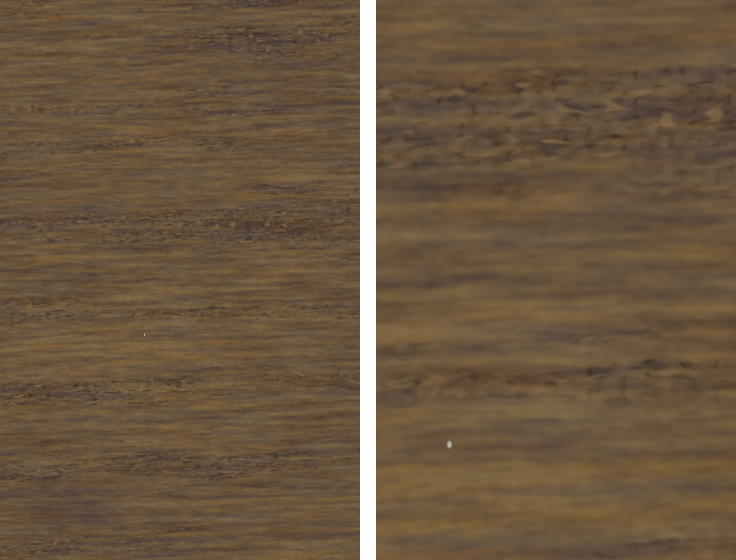
Left: the whole. Right: its middle third, enlarged.
This texture is drawn by a WebGL 2 fragment shader. Its source:

```glsl
#version 300 es
precision highp float;
// Brown open-pored wood with nearly level grain. Stretched gradient noise gives
// the fibres; ragged tilted growth bands gather dark pores and pale flecks.
// Lengths are fractions of the canvas height.

#define BAND_TILT 0.062
#define GRAIN_TILT 0.025
#define BAND_FREQ vec2(1.6, 14.0)
#define FIBRE_FREQ vec2(5.0, 92.0)
#define PORE_FREQ vec2(62.0, 190.0)
#define FIBRE_CONTRAST 0.74
#define PORE_DEPTH 0.66
#define FLECK_GAIN 0.62
#define UMBER vec3(0.350, 0.280, 0.230)
#define GOLD vec3(0.455, 0.366, 0.247)
#define PORE_COLOUR vec3(0.260, 0.215, 0.190)
#define FLECK_COLOUR vec3(0.540, 0.440, 0.290)

uniform vec2 u_resolution;
out vec4 fragColor;

// Unit gradient at a lattice point, from an integer hash
vec2 gradientAt(ivec2 cell) {
    uint h = uint(cell.x) * 1597334677u ^ uint(cell.y) * 3812015801u;
    h = (h ^ (h >> 15u)) * 2246822519u;
    h = (h ^ (h >> 13u)) * 3266489917u;
    h ^= h >> 16u;
    float angle = float(h & 65535u) * 6.28319 / 65536.0;
    return vec2(cos(angle), sin(angle));
}

// Gradient noise, about -0.7 to 0.7
float noise(vec2 p) {
    vec2 base = floor(p);
    vec2 f = p - base;
    ivec2 c = ivec2(base);
    vec2 w = f * f * f * (f * (f * 6.0 - 15.0) + 10.0);
    float a = dot(gradientAt(c), f);
    float b = dot(gradientAt(c + ivec2(1, 0)), f - vec2(1.0, 0.0));
    float d = dot(gradientAt(c + ivec2(0, 1)), f - vec2(0.0, 1.0));
    float e = dot(gradientAt(c + ivec2(1, 1)), f - vec2(1.0, 1.0));
    return mix(mix(a, b, w.x), mix(d, e, w.x), w.y);
}

// Fibre layers, each finer and shorter than the last
float fibres(vec2 p) {
    float sum = 0.0;
    float gain = 1.0;
    vec2 freq = FIBRE_FREQ;
    for (int i = 0; i < 3; i++) {
        sum += gain * noise(p * freq + 37.3 * float(i));
        freq *= vec2(2.7, 1.5);
        gain *= 0.90;
    }
    return sum;
}

// Growth bands broken into ragged strands, 0 to 1
float growthBand(vec2 p) {
    float n = noise(p * BAND_FREQ + vec2(4.7, 21.4));
    n += 0.65 * noise(p * BAND_FREQ * vec2(2.0, 2.7) + 61.0);
    n += 0.40 * noise(p * vec2(9.0, 80.0) + 13.0);
    return smoothstep(0.02, 0.46, n);
}

void main() {
    vec2 p = gl_FragCoord.xy / u_resolution.y;

    // Gentle waver and tilt of the grain
    float waver = 0.005 * noise(p * vec2(3.5, 6.0)) + 0.0012 * noise(p * vec2(16.0, 30.0));
    vec2 grain = vec2(p.x, p.y - GRAIN_TILT * p.x + waver);
    vec2 tilted = vec2(p.x, p.y - BAND_TILT * p.x + 1.5 * waver);
    float band = growthBand(tilted);

    // Ground tone: fibres, wider streaks and slow shading
    float tone = 0.64 + FIBRE_CONTRAST * fibres(grain);
    tone += 0.36 * noise(grain * vec2(2.5, 38.0) + 8.0);
    tone += 0.34 * noise(grain * vec2(2.0, 4.0) + 17.0);
    tone -= 0.34 * band;
    vec3 colour = mix(UMBER, GOLD, clamp(tone, -0.45, 1.35));

    // Grey cast and thin russet streaks
    float greyCast = noise(grain * vec2(8.0, 70.0) + 90.0);
    colour += greyCast * vec3(0.018, 0.034, 0.056);
    float russet = smoothstep(0.20, 0.48, noise(grain * vec2(5.0, 95.0) + 53.0));
    colour += russet * vec3(0.002, -0.014, -0.020);

    // Fine roughness of the surface
    float rough = noise(p * vec2(120.0, 225.0) + 43.0);
    colour += 0.036 * rough * mix(0.7, 1.5, band);

    // Short pores, mostly inside the bands, with darker pits along them
    float dash = noise(tilted * PORE_FREQ + 5.0) + 0.55 * noise(tilted * vec2(17.0, 120.0));
    float pore = smoothstep(0.08, 0.56, dash) * mix(0.20, 1.0, band);
    colour = mix(colour, PORE_COLOUR, PORE_DEPTH * pore);
    float pit = smoothstep(0.16, 0.52, noise(tilted * vec2(145.0, 215.0) + 71.0));
    colour -= 0.055 * pit * mix(0.14, 1.0, band);

    // Pale flecks beside the pores
    float fleck = noise(tilted * vec2(66.0, 185.0) + 29.0) + 0.3 * noise(tilted * vec2(15.0, 90.0) + 3.0);
    fleck = smoothstep(0.22, 0.56, fleck) * mix(0.12, 1.0, band);
    colour = mix(colour, FLECK_COLOUR, FLECK_GAIN * fleck);

    // One tiny bright speck of dust
    float dust = length((p - vec2(0.258, 0.402)) * vec2(1.2, 0.8));
    colour = mix(colour, vec3(0.72, 0.70, 0.65), 1.0 - smoothstep(0.0008, 0.0024, dust));

    fragColor = vec4(clamp(colour, 0.0, 1.0), 1.0);
}
```
